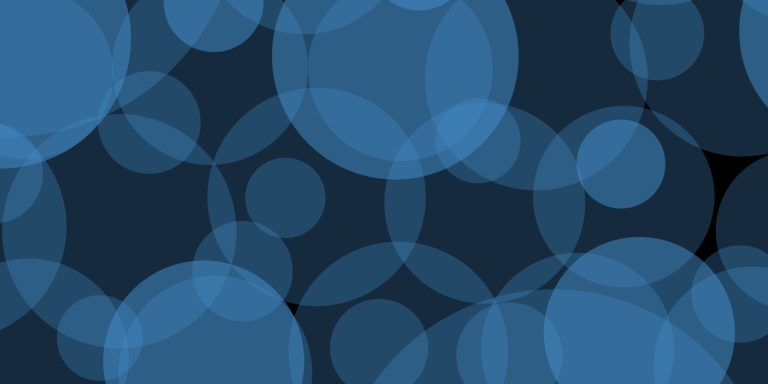
A Shadertoy shader for this background:

```glsl
const vec3 DISC_COLOR = vec3(0.268, 0.562, 0.802);
const float COAT_CLEARNESS = 0.7;   // light passing one coat of colour
const float EDGE_PIXELS = 1.2;

struct Layer {
    vec2 origin;       // centre of the first disc, in canvas heights
    vec2 spacing;      // distance between columns and rows
    vec2 radii;        // smallest and largest disc
    float jitter;      // greatest shift, as a share of the spacing
    float coats;       // coats of colour on each disc
    float extraShare;  // share of discs with one more coat
    float seed;
};

const Layer GIANT = Layer(vec2(1.45, -0.31), vec2(2.9, 1.56), vec2(0.57, 0.62), 0.01, 1.0, 0.0, 11.0);
const Layer BASE = Layer(vec2(0.10, 0.06), vec2(0.45, 0.39), vec2(0.20, 0.31), 0.18, 1.0, 0.0, 23.0);
const Layer BRIGHT = Layer(vec2(0.50, 0.12), vec2(1.1, 0.78), vec2(0.245, 0.34), 0.12, 2.0, 0.0, 37.0);
const Layer SMALL = Layer(vec2(0.16, 0.20), vec2(0.42, 0.42), vec2(0.104, 0.14), 0.33, 1.0, 0.2, 53.0);

vec3 hash3(vec3 p) {
    p = fract(p * vec3(0.1031, 0.1030, 0.0973));
    p += dot(p, p.yxz + 33.33);
    return fract((p.xxy + p.yxx) * p.zyx);
}

// Share of the backdrop still visible through one layer of discs
float transmission(vec2 point, Layer layer, float edge) {
    vec2 grid = (point - layer.origin) / layer.spacing;
    float nearestRow = round(grid.y);
    float clear = 1.0;

    for (int j = -1; j <= 1; j++) {
        float row = nearestRow + float(j);
        float stagger = 0.5 * mod(row, 2.0);
        float nearestColumn = round(grid.x - stagger);

        for (int i = -1; i <= 1; i++) {
            vec2 cell = vec2(nearestColumn + float(i), row);
            vec3 shift = hash3(vec3(cell, layer.seed));
            float extra = step(hash3(vec3(cell, layer.seed + 7.0)).x, layer.extraShare);

            vec2 center = cell + vec2(stagger, 0.0) + (shift.xy * 2.0 - 1.0) * layer.jitter;
            float radius = mix(layer.radii.x, layer.radii.y, shift.z);
            float dist = length((grid - center) * layer.spacing) - radius;

            float coverage = clamp(0.5 - dist / edge, 0.0, 1.0);
            float discClearness = pow(COAT_CLEARNESS, layer.coats + extra);
            clear *= mix(1.0, discClearness, coverage);
        }
    }
    return clear;
}

void mainImage(out vec4 fragColor, in vec2 fragCoord) {
    vec2 point = fragCoord / iResolution.y;
    float edge = EDGE_PIXELS / iResolution.y;

    // All discs share one colour, so their order does not matter
    float clear = transmission(point, GIANT, edge)
                * transmission(point, BASE, edge)
                * transmission(point, BRIGHT, edge)
                * transmission(point, SMALL, edge);

    fragColor = vec4(DISC_COLOR * (1.0 - clear), 1.0);
}
```
